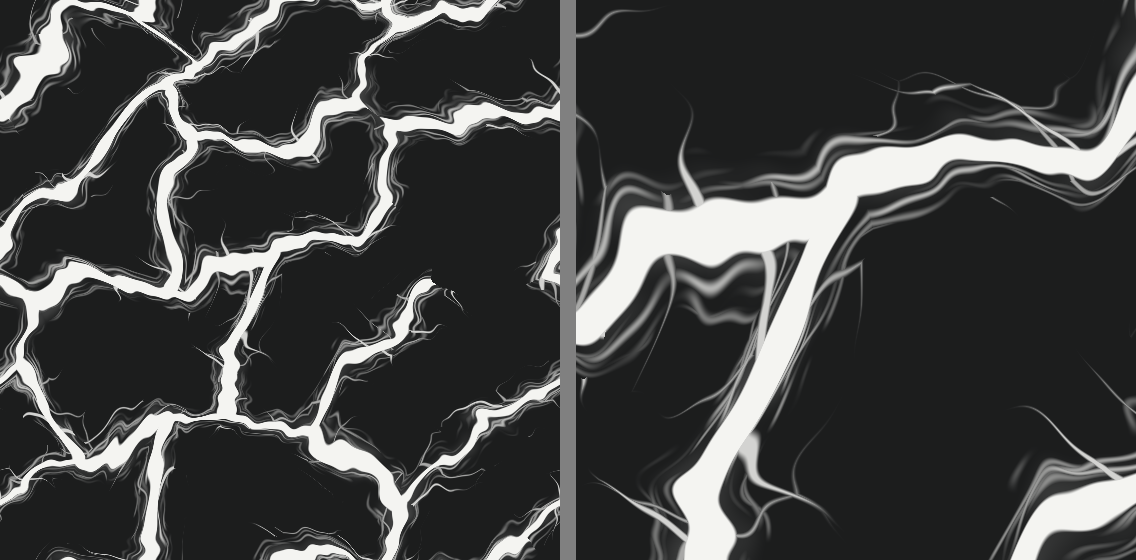
Left: the whole. Right: its middle third, enlarged.
This texture is drawn by a WebGL 1 fragment shader. Its source:

```glsl
precision highp float;
// Seamless white lightning veins with grey strands and twigs on near-black.
uniform vec2 u_resolution;

#define INK vec3(0.108, 0.112, 0.113)
#define CHALK vec3(0.955, 0.955, 0.945)
#define VEIN_GRID vec2(3.0, 4.0)
#define VEIN_HALF_WIDTH 0.0116
#define VEIN_ANGLE 0.58
#define STRETCH 1.5
#define WANDER 0.052
#define STRAND_REACH 0.021
#define TWIG_REACH 0.085
#define TWIG_HALF_WIDTH 0.0034
#define SOFTNESS 0.0013
#define TAU 6.2831853

vec2 hash2(vec2 cell, float seed) {
  vec3 q = fract((cell.xyx + 17.0 + seed * vec3(3.7, 5.9, 8.3)) * vec3(0.1031, 0.1030, 0.0973));
  q += dot(q, q.yzx + 33.33);
  return fract((q.xx + q.yz) * q.zy);
}

// Random pair of a cell; cells wrap around the tile
vec2 cellRandom(vec2 cell, vec2 grid, float seed) {
  return hash2(floor(mod(cell + 0.5, grid)), seed);
}

// Whole-number waves keep every layer periodic
float ripple(vec2 p, float freq, float phase) {
  float cross = sin(TAU * (freq * p.y - floor(0.4 * freq) * p.x) + 1.7 * phase);
  return 0.5 * cross + 0.5 * sin(TAU * (freq * p.x + floor(0.6 * freq) * p.y) + phase + 2.0 * cross);
}

// Layered sines that bend straight cell borders into crooked paths
vec2 wander(vec2 p) {
  float freq = 2.0;
  for (int i = 0; i < 6; i++) {
    vec2 wave = vec2(freq * p.y - p.x, freq * p.x + 2.0 * p.y);
    p += WANDER / freq * sin(TAU * wave + vec2(1.3, 4.1) * float(i + 1));
    freq = floor(freq * 1.8);
  }
  return p;
}

// x: signed distance to the kept borders of slanted cells, y: random of the cell
vec2 veinField(vec2 p, vec2 grid, float angle, float halfWidth, float dropout, float seed) {
  vec2 along = vec2(cos(angle), sin(angle));
  mat2 lean = mat2(along.x / STRETCH, -along.y, along.y / STRETCH, along.x);
  vec2 g = p * grid;
  vec2 base = floor(g);
  vec2 home = base;
  vec2 toHome = vec2(0.0);
  float nearest = 9.0;
  for (int j = -2; j <= 2; j++) {
    for (int i = -2; i <= 2; i++) {
      vec2 cell = base + vec2(float(i), float(j));
      vec2 r = lean * ((cell + 0.15 + 0.7 * cellRandom(cell, grid, seed) - g) / grid);
      float d = dot(r, r);
      if (d < nearest) {
        nearest = d;
        home = cell;
        toHome = r;
      }
    }
  }
  vec2 homeRandom = cellRandom(home, grid, seed);
  float gap = 1.0;
  for (int j = -2; j <= 2; j++) {
    for (int i = -2; i <= 2; i++) {
      if (i == 0 && j == 0) continue;
      vec2 cell = home + vec2(float(i), float(j));
      vec2 random = cellRandom(cell, grid, seed);
      vec2 r = lean * ((cell + 0.15 + 0.7 * random - g) / grid);
      vec2 n = normalize(r - toHome);
      float d = dot(0.5 * (r + toHome), n) / length(vec2(n.x / STRETCH, n.y));
      vec2 edge = fract(7.0 * (random + homeRandom));
      if (edge.x > dropout) gap = min(gap, d - halfWidth * (0.55 + 0.7 * edge.y));
    }
  }
  return vec2(gap, homeRandom.x);
}

void main() {
  vec2 uv = gl_FragCoord.xy / u_resolution;
  float soft = max(SOFTNESS, 0.75 / min(u_resolution.x, u_resolution.y));
  vec2 p = wander(uv);

  // Main veins
  float swell = 1.0 + 0.22 * ripple(uv, 7.0, 0.6);
  vec2 field = veinField(p, VEIN_GRID, VEIN_ANGLE, VEIN_HALF_WIDTH * swell, 0.13, 4.0);
  float gap = field.x;
  float tone = 1.0 - smoothstep(-soft, soft, gap);

  // Grey haze and loose strands that follow the veins
  float haze = 1.0 - smoothstep(0.0, STRAND_REACH, gap);
  tone = max(tone, 0.17 * haze * (0.5 + 0.5 * ripple(uv, 9.0, TAU * field.y)));
  for (int k = 0; k < 6; k++) {
    float order = float(k);
    float phase = 2.4 * order + TAU * field.y;
    float offset = STRAND_REACH * (order + 0.5) / 6.0 + 0.006 * ripple(uv, 5.0 + order, phase);
    float thickness = 0.0026 + 0.001 * ripple(uv, 8.0, phase + 1.0);
    float strength = smoothstep(-0.35, 0.7, ripple(uv, 4.0 + order, phase + 2.0));
    float strand = 1.0 - smoothstep(0.0, thickness + 0.5 * soft, abs(gap - offset));
    tone = max(tone, strand * strength * mix(0.8, 0.35, order / 5.0));
  }

  // Twigs that taper away from the veins
  float reach = TWIG_REACH * (0.7 + 0.3 * ripple(uv, 3.0, 2.0));
  float taper = 1.0 - smoothstep(0.0, reach, gap);
  for (int k = 0; k < 2; k++) {
    float layer = float(k);
    float width = TWIG_HALF_WIDTH * (1.0 - 0.25 * layer) * taper - 0.0007;
    float twig = veinField(p, vec2(7.0, 8.0) + 5.0 * layer, 0.9 * layer - 0.4, width,
                           0.6 + 0.06 * layer, 11.0 + layer).x;
    float line = 1.0 - smoothstep(-soft, soft, twig);
    tone = max(tone, line * smoothstep(0.0, 0.5, taper) * (0.85 - 0.2 * layer));
  }

  gl_FragColor = vec4(mix(INK, CHALK, tone), 1.0);
}
```
